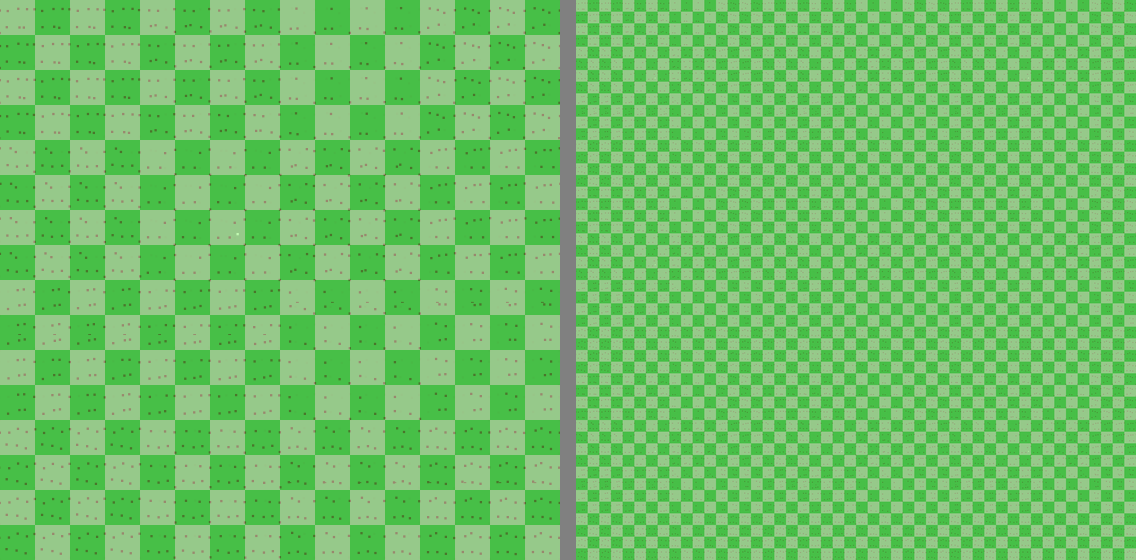
Left, the tile; right, the same tile 3 across and 3 down.
This pattern is drawn by a WebGL 1 fragment shader. Its source:

```glsl
precision highp float;

uniform vec2 u_resolution;

const float CELLS = 16.0;            // checks across and down
const float REGION = 4.0;            // checks sharing one dot layout
const float DOT_HALF = 0.033;        // sizes below are in checks
const vec2 DASH_HALF = vec2(0.04, 0.014);
const vec2 DOT_START = vec2(0.27, 0.24);
const vec2 DOT_STEP = vec2(0.24, 0.46);
const float EDGE_DROP = 0.21;        // lowers the dot at the check corner
const float REGION_DRIFT = 0.14;
const float CELL_DRIFT = 0.025;
const float INNER_SHARE = 0.82;
const float EDGE_SHARE = 0.5;
const float DASH_SHARE = 0.14;
const float FAINT = 0.07;            // strength of worn-away dots
const vec2 SPECK_POS = vec2(6.79, 9.31);

const vec3 GREEN = vec3(0.28, 0.75, 0.28);
const vec3 PALE = vec3(0.59, 0.79, 0.54);
const vec3 GREEN_DOT = vec3(0.29, 0.46, 0.17);
const vec3 PALE_DOT = vec3(0.60, 0.53, 0.43);
const vec3 SPECK = vec3(0.76, 0.98, 0.70);

float hash(vec2 p) {
    return fract(sin(dot(p, vec2(127.1, 311.7))) * 43758.5453);
}

vec2 hash2(vec2 p) {
    return vec2(hash(p), hash(p + vec2(37.0, 17.0)));
}

// Antialiased coverage of a box centred on the origin
float box(vec2 p, vec2 halfSize, float px) {
    vec2 c = clamp((halfSize - abs(p)) / px + 0.5, 0.0, 1.0);
    return c.x * c.y;
}

// 1 on even checks, 0 on odd ones, with smooth borders
float checker(vec2 p, float px) {
    vec2 edge = 0.5 - abs(mod(p + 0.5, 2.0) - 1.0);
    vec2 side = clamp(2.0 * edge / px, -1.0, 1.0);
    return 0.5 + 0.5 * side.x * side.y;
}

// Dots on a loose 4 by 2 lattice that shifts from region to region
float dots(vec2 p, float px) {
    float ink = 0.0;
    for (int row = 0; row < 2; row++) {
        for (int col = 0; col < 4; col++) {
            vec2 slot = vec2(float(col), float(row));
            float onEdge = step(2.5, slot.x);
            vec2 base = DOT_START + slot * DOT_STEP;
            base.y -= EDGE_DROP * onEdge * (1.0 - slot.y);

            // Each dot belongs to one check, even where it overlaps the next
            vec2 q = p - base;
            vec2 owner = floor(q + 0.5);
            vec2 cell = mod(owner, CELLS);
            vec2 seed = floor(cell / REGION) + slot * vec2(11.0, 23.0);

            vec2 drift = (hash2(seed) - 0.5) * REGION_DRIFT;
            drift.x *= 1.0 - 0.8 * onEdge;
            drift += (hash2(cell + slot * 19.0) - 0.5) * CELL_DRIFT;

            float share = mix(INNER_SHARE, EDGE_SHARE, onEdge);
            float strength = mix(FAINT, 1.0, step(hash(seed + 5.3), share));
            float shape = box(q - owner - drift, vec2(DOT_HALF), px);
            ink = max(ink, shape * strength);
        }
    }
    return ink;
}

// Thin dashes along a few half rows
float dashes(vec2 p, float px) {
    vec2 cell = mod(floor(p), CELLS);
    vec2 run = vec2(floor(cell.x / 8.0), cell.y);
    float present = step(hash(run + 71.0), DASH_SHARE);
    vec2 centre = 0.2 + 0.6 * hash2(run + 43.0);
    return present * box(fract(p) - centre, DASH_HALF, px);
}

void main() {
    vec2 p = gl_FragCoord.xy / u_resolution * CELLS;
    float px = CELLS / min(u_resolution.x, u_resolution.y);

    float even = checker(p, px);
    float ink = max(dots(p, px), dashes(p, px));
    vec3 color = mix(PALE, GREEN, even);
    color = mix(color, mix(PALE_DOT, GREEN_DOT, even), ink);

    // Single bright blemish
    color = mix(color, SPECK, box(p - SPECK_POS, vec2(DOT_HALF), px));

    gl_FragColor = vec4(color, 1.0);
}
```
